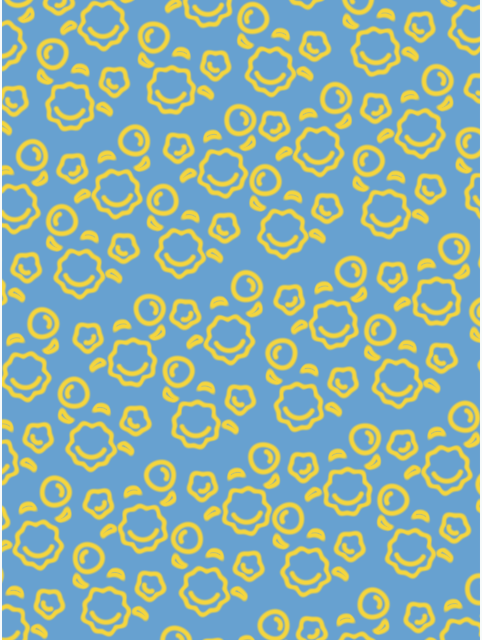
Write a WebGL 2 fragment shader that draws this pattern.

```glsl
#version 300 es
precision highp float;
// Hand-drawn yellow blobs, rings and seeds in mirrored clusters on sky blue.

uniform vec2 u_resolution;
out vec4 fragColor;

const vec3 SKY = vec3(0.405, 0.63, 0.815);
const vec3 YELLOW = vec3(0.96, 0.835, 0.24);
const vec3 PAPER = vec3(0.97, 0.98, 0.98);

const float CANVAS_HEIGHT = 7.68;          // drawing units per canvas height
const vec2 STEP_ALONG = vec2(1.22, 0.23);  // lattice of clusters
const vec2 STEP_UP = vec2(-0.15, 2.02);
const vec2 ORIGIN = vec2(2.63, 5.61);
const vec2 MIRROR_SHIFT = vec2(-0.44, -0.99);
const float JITTER = 0.08;
const float STROKE = 0.029;                // half width of the pen
const float SOFTNESS = 0.019;              // half width of the blurred edge
const float MARGIN = 0.025;                // pale strip at the sides

vec2 hash2(vec2 p) {
    vec3 q = fract(vec3(p.xyx) * vec3(0.1031, 0.1030, 0.0973));
    q += dot(q, q.yzx + 33.33);
    return fract((q.xx + q.yz) * q.zy);
}

mat2 rotation(float angle) {
    float c = cos(angle), s = sin(angle);
    return mat2(c, -s, s, c);
}

// Arc around the origin, centred on a direction
float arc(vec2 p, float radius, float direction, float halfAngle) {
    p = rotation(direction) * p;
    p.y = abs(p.y);
    vec2 tip = radius * vec2(cos(halfAngle), sin(halfAngle));
    bool inside = p.x * sin(halfAngle) > p.y * cos(halfAngle);
    return inside ? abs(length(p) - radius) : length(p - tip);
}

// Scalloped blob with a curved stroke inside
float scallop(vec2 p, float phase) {
    float a = atan(p.y, p.x);
    float radius = 0.262 + 0.015 * cos(9.0 * a + phase) + 0.012 * cos(5.0 * a + 1.4);
    float outline = abs(length(p) - radius);
    return min(outline, arc(p - vec2(0.0, 0.04), 0.18, -1.5, 1.1));
}

float bubble(vec2 p, float phase) {
    float radius = 0.163 + 0.005 * cos(3.0 * atan(p.y, p.x) + phase);
    return min(abs(length(p) - radius), arc(p, 0.08, 0.35, 0.85));
}

float pebble(vec2 p, float phase) {
    float a = atan(p.y, p.x);
    float radius = 0.154 + 0.013 * cos(5.0 * a + 1.6) + 0.006 * cos(3.0 * a + phase);
    return min(abs(length(p) - radius), arc(p, 0.07, -0.9, 1.0));
}

// Small closed loop: a bent, tapered capsule
float loopSeed(vec2 p, float angle, float bend, float taper) {
    p = rotation(angle) * p;
    p.y += bend * p.x * p.x;
    float t = clamp(p.x / 0.055, -1.0, 1.0);
    float body = length(p - vec2(0.055 * t, 0.0));
    return abs(body - 0.027 - taper * t);
}

float cluster(vec2 p, float phase) {
    float d = scallop(p, phase);
    d = min(d, bubble(p - vec2(0.21, 0.63), phase));
    d = min(d, pebble(p - vec2(-0.53, 0.30), phase));
    d = min(d, loopSeed(p - vec2(-0.13, 0.455), 0.2, 4.0, 0.0));
    d = min(d, loopSeed(p - vec2(0.31, 0.325), 0.65, -3.0, 0.010));
    return min(d, loopSeed(p - vec2(-0.43, -0.03), 0.6, 2.0, 0.008));
}

void main() {
    float unit = CANVAS_HEIGHT / u_resolution.y;
    vec2 p = gl_FragCoord.xy * unit;
    vec2 size = u_resolution * unit;
    mat2 lattice = mat2(STEP_ALONG, STEP_UP);

    // Nearest pen line among the plain and mirrored clusters
    float d = 10.0;
    for (int kind = 0; kind < 2; kind++) {
        vec2 start = ORIGIN + float(kind) * MIRROR_SHIFT;
        vec2 cell = round(inverse(lattice) * (p - start));
        for (int j = -1; j <= 1; j++) {
            for (int i = -1; i <= 1; i++) {
                vec2 id = cell + vec2(i, j);
                vec2 random = hash2(id + 40.0 + 17.0 * float(kind));
                vec2 q = p - start - lattice * id - JITTER * (random - 0.5);
                if (kind == 1) q.x = -q.x;
                d = min(d, cluster(q, 6.28 * random.x));
            }
        }
    }

    float soft = max(SOFTNESS, 0.7 * unit);
    float ink = 1.0 - smoothstep(STROKE - soft, STROKE + soft, d);
    vec3 color = mix(SKY, YELLOW, ink);

    // Pale margin at the left and right edges
    float side = min(p.x, size.x - p.x);
    color = mix(PAPER, color, smoothstep(MARGIN - 0.5 * unit, MARGIN + 0.5 * unit, side));
    fragColor = vec4(color, 1.0);
}
```
